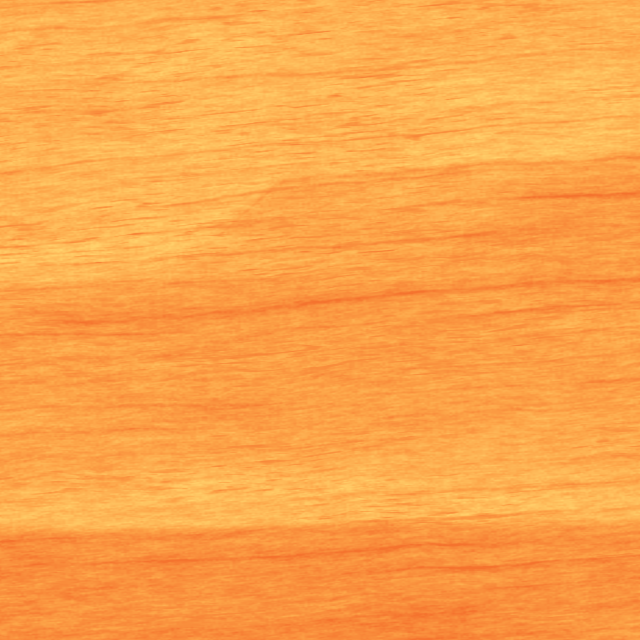
A WebGL 1 fragment shader for this texture:

```glsl
precision highp float;
uniform vec2 u_resolution;

const vec3 DARK_GRAIN = vec3(0.96, 0.45, 0.18);
const vec3 MID_WOOD = vec3(0.99, 0.64, 0.28);
const vec3 PALE_WOOD = vec3(1.0, 0.82, 0.42);
const float GRAIN_SLOPE = 0.075;

float hash(vec2 p) {
  return fract(sin(dot(p, vec2(127.1, 311.7))) * 43758.5453);
}

float noise(vec2 p) {
  vec2 cell = floor(p);
  vec2 f = fract(p);
  f = f * f * (3.0 - 2.0 * f);
  float low = mix(hash(cell), hash(cell + vec2(1.0, 0.0)), f.x);
  float high = mix(hash(cell + vec2(0.0, 1.0)), hash(cell + 1.0), f.x);
  return mix(low, high, f.y);
}

float fbm(vec2 p) {
  float sum = 0.0;
  float gain = 0.53;
  for (int i = 0; i < 4; i++) {
    sum += gain * noise(p);
    p = p * 2.03 + vec2(17.3, 9.1);
    gain *= 0.5;
  }
  return sum;
}

// Each fibre row has its own shift, so streak ends never line up.
float fibreRow(float x, float row) {
  x += 37.0 * hash(vec2(row, 4.7));
  float cell = floor(x);
  return mix(hash(vec2(cell, row)), hash(vec2(cell + 1.0, row)), smoothstep(0.0, 1.0, x - cell));
}

float fibres(vec2 p) {
  float row = floor(p.y);
  return mix(fibreRow(p.x, row), fibreRow(p.x, row + 1.0), smoothstep(0.0, 1.0, p.y - row));
}

float softLine(float offset, float width) {
  return exp(-offset * offset / (width * width));
}

// Height of a growth boundary that climbs from one level to another.
float risingEdge(float x, float base, float start, float climb) {
  return base + GRAIN_SLOPE * x + climb * smoothstep(start, start + 0.2, x);
}

// Uneven growth rings: a faint shade that ends in a thin crisp line.
float growthRings(vec2 p, float count) {
  float coord = p.y * count + 0.9 * noise(vec2(p.x * 1.6, p.y * 7.0));
  float phase = fract(coord);
  float strength = 0.3 + 0.7 * hash(vec2(floor(coord), 2.0));
  float shade = 0.35 * smoothstep(0.45, 0.9, phase) * (1.0 - smoothstep(0.9, 1.0, phase));
  return strength * (shade + softLine(phase - 0.9, 0.06));
}

// Broad light and dark zones of the board.
float boardTone(vec2 uv, float across, float wobble) {
  float lower = uv.y - 0.014 * uv.x + 0.4 * wobble;
  float tone = mix(0.25, 0.67, smoothstep(0.160, 0.182, lower));
  tone -= 0.25 * smoothstep(0.23, 0.37, across);
  float edge = uv.y + wobble - risingEdge(uv.x, 0.572, 0.27, 0.11);
  float crisp = smoothstep(0.2, 0.5, uv.x);
  tone += 0.23 * smoothstep(mix(-0.05, -0.004, crisp), mix(0.05, 0.016, crisp), edge);
  tone -= 0.18 * softLine(edge, 0.0035) * crisp;
  float inner = uv.y + wobble - risingEdge(uv.x, 0.545, 0.68, 0.11);
  return tone + 0.1 * smoothstep(-0.01, 0.02, inner) * (1.0 - smoothstep(0.0, 0.08, edge));
}

void main() {
  vec2 uv = gl_FragCoord.xy / u_resolution;
  float wobble = 0.018 * (fbm(uv * vec2(5.0, 7.0)) - 0.5);
  float across = uv.y - GRAIN_SLOPE * (uv.x - 0.5) + wobble;
  vec2 grain = vec2(uv.x, across);

  float tone = boardTone(uv, across, wobble + 0.006 * (fbm(uv * vec2(30.0, 60.0)) - 0.5));

  // Cloudy patches and long streaks
  tone += 0.28 * (fbm(grain * vec2(3.0, 13.0) + 5.0) - 0.5);
  tone += 0.24 * (fbm(grain * vec2(6.0, 60.0) + 31.0) - 0.5);

  // Ring lines, broken along their length
  float broken = smoothstep(0.2, 0.75, noise(grain * vec2(6.0, 30.0) + 11.0));
  float frayed = 0.5 + fibres(grain * vec2(22.0, 260.0) + 140.0);
  tone -= 0.25 * growthRings(grain, 25.0) * (0.2 + 0.8 * broken) * frayed;

  // Strongest dark vein with its soft halo
  float vein = across - 0.526;
  float veinFade = smoothstep(0.03, 0.1, uv.x);
  tone -= veinFade * (0.17 * softLine(vein, 0.004) * frayed + 0.12 * softLine(vein, 0.022));

  // Fine fibres and surface speckle
  tone += 0.20 * (fibres(grain * vec2(30.0, 220.0)) - 0.5);
  tone += 0.20 * (fibres(grain * vec2(85.0, 420.0) + 60.0) - 0.5);
  tone += 0.15 * (noise(uv * vec2(230.0, 330.0)) - 0.5);

  // Short dark pores, denser in pale wood
  float poreDensity = smoothstep(0.25, 0.65, noise(grain * vec2(5.0, 22.0) + 70.0));
  float pores = smoothstep(0.66, 0.95, fibres(grain * vec2(27.0, 270.0) + 90.0));
  pores += 0.6 * smoothstep(0.72, 0.97, fibres(grain * vec2(48.0, 380.0) + 210.0));
  tone -= 0.32 * pores * (0.25 + 0.75 * poreDensity) * smoothstep(0.1, 0.65, tone);

  tone = clamp(tone + 0.055, 0.0, 1.0);
  vec3 color = mix(DARK_GRAIN, MID_WOOD, min(tone * 2.0, 1.0));
  color = mix(color, PALE_WOOD, max(tone * 2.0 - 1.0, 0.0));
  gl_FragColor = vec4(color, 1.0);
}
```
